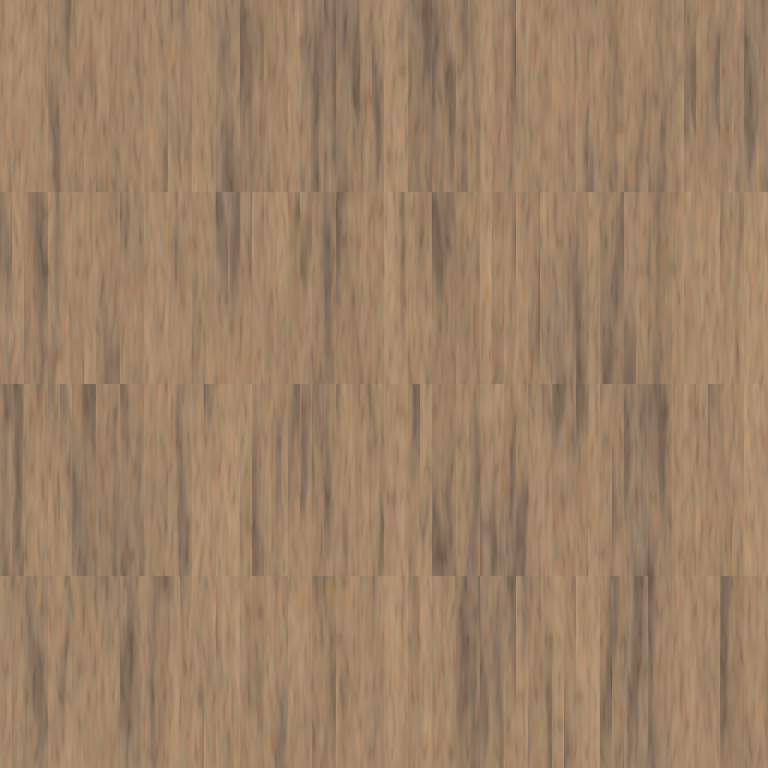
This texture is drawn by a Shadertoy shader. Its source:

```glsl
const float ROWS = 4.0;
const float STRIPS = 64.0;
const vec3 LIGHT_OAK = vec3(0.705, 0.588, 0.462);
const vec3 DARK_OAK = vec3(0.495, 0.403, 0.318);
const vec3 GREY_TINT = vec3(-0.024, -0.006, 0.014);
const vec3 RED_TINT = vec3(0.022, -0.006, -0.016);

float hash(vec2 cell) {
    uvec2 q = uvec2(ivec2(cell)) * uvec2(1597334u, 3812015u);
    uint n = (q.x ^ q.y) * 1597334u;
    n = (n ^ (n >> 15)) * 2246822u;
    n ^= n >> 13;
    return float(n & 65535u) / 65535.0;
}

float cornerSlope(vec2 cell, vec2 offset) {
    float angle = 6.28319 * hash(cell);
    return dot(vec2(cos(angle), sin(angle)), offset);
}

// Gradient noise, roughly -0.7 to 0.7
float gradientNoise(vec2 p) {
    vec2 i = floor(p), f = fract(p);
    vec2 u = f * f * f * (f * (f * 6.0 - 15.0) + 10.0);
    vec2 e = vec2(1.0, 0.0);
    float low = mix(cornerSlope(i, f), cornerSlope(i + e.xy, f - e.xy), u.x);
    float high = mix(cornerSlope(i + e.yx, f - e.yx), cornerSlope(i + e.xx, f - e.xx), u.x);
    return mix(low, high, u.y);
}

// Strip index and row; some neighbouring strips join into a wider one
vec2 stripCell(vec2 uv) {
    float strip = floor(uv.x * STRIPS);
    float row = floor(uv.y * ROWS);
    float pair = floor(strip * 0.5);
    float joined = step(0.55, hash(vec2(pair + 300.0, row)));
    return vec2(mix(strip, pair * 2.0, joined), row);
}

vec3 woodColour(vec2 uv) {
    vec2 cell = stripCell(uv);
    float cellTone = hash(cell + 500.0) - 0.5;
    float columnTone = hash(vec2(cell.x, 900.0)) - 0.5;
    float shift = floor(hash(cell + 70.0) * 40.0);

    // Slightly wavering grain, cut anew for each strip
    vec2 p = uv;
    p.x += 0.0025 * gradientNoise(uv * vec2(30.0, 14.0) + 60.0);
    float broad = gradientNoise(uv * vec2(15.0, 2.6) + 20.0);
    float streak = gradientNoise(p * vec2(62.0, 5.0) + vec2(0.0, shift));
    float grain = gradientNoise(p * vec2(115.0, 13.0) + vec2(0.0, shift + 90.0));
    float fibre = gradientNoise(p * vec2(190.0, 27.0) + 150.0);
    float pore = gradientNoise(p * vec2(260.0, 42.0) + 350.0);

    float tone = 0.61 + 0.22 * cellTone + 0.15 * columnTone + 0.24 * broad;
    tone += 0.26 * streak + 0.22 * grain + 0.24 * fibre + 0.12 * pore;
    tone -= 0.32 * smoothstep(0.12, 0.55, -streak - 0.4 * broad - 0.25 * cellTone);
    tone -= 0.16 * smoothstep(0.2, 0.5, -fibre);

    // Cool shadows in the long streaks, warm flecks in the fibres
    vec3 colour = mix(DARK_OAK, LIGHT_OAK, clamp(tone, -0.2, 1.08));
    colour += GREY_TINT * smoothstep(0.0, 0.5, -streak - broad - 0.4 * cellTone);
    colour += RED_TINT * smoothstep(0.05, 0.45, gradientNoise(p * vec2(130.0, 20.0) + 220.0));
    return colour;
}

void mainImage(out vec4 fragColor, in vec2 fragCoord) {
    // Average four samples per pixel to smooth seams and fibres
    vec3 sum = vec3(0.0);
    for (int i = 0; i < 4; i++) {
        vec2 jitter = vec2(i & 1, i >> 1) * 0.5 - 0.25;
        sum += woodColour((fragCoord + jitter) / iResolution.xy);
    }
    fragColor = vec4(sum * 0.25, 1.0);
}
```
